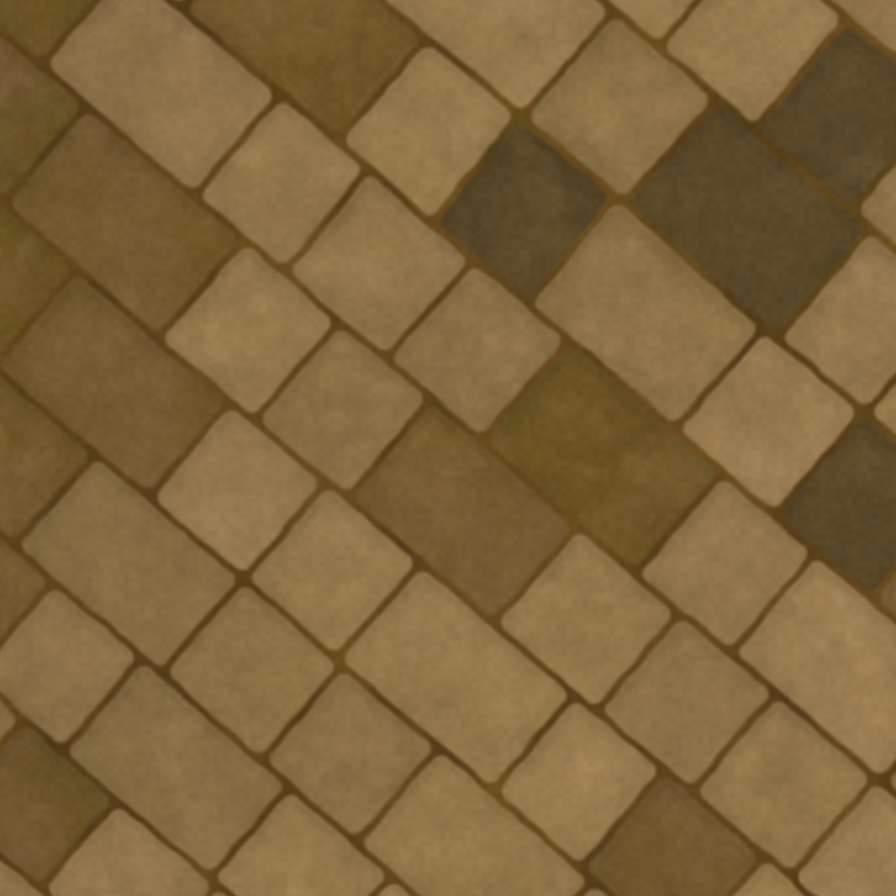
This texture is drawn by a WebGL 1 fragment shader. Its source:

```glsl
precision highp float;

uniform vec2 u_resolution;

// Course geometry, in canvas heights
const float COURSE = 0.1469;
const float SHORT_LEN = 0.141;
const float LONG_LEN = 0.223;
const float GROUP_LEN = 2.0 * SHORT_LEN + LONG_LEN;
const float JOINT = 0.0055;
const float CORNER = 0.0125;
const vec2 COURSE_DIR = vec2(0.7604, -0.6494);

const vec3 PALE_TAN = vec3(0.590, 0.478, 0.308);
const vec3 DULL_TAN = vec3(0.532, 0.436, 0.262);
const vec3 OLIVE = vec3(0.412, 0.325, 0.135);
const vec3 BROWN = vec3(0.460, 0.360, 0.200);
const vec3 CHARCOAL = vec3(0.345, 0.275, 0.155);
const vec3 MORTAR = vec3(0.350, 0.255, 0.100);

float hash(vec2 p) {
  vec3 q = fract(vec3(p.xyx) * 0.1031);
  q += dot(q, q.yzx + 33.33);
  return fract((q.x + q.y) * q.z);
}

float noise(vec2 p) {
  vec2 i = floor(p);
  vec2 f = fract(p);
  f = f * f * (3.0 - 2.0 * f);
  return mix(mix(hash(i), hash(i + vec2(1.0, 0.0)), f.x),
             mix(hash(i + vec2(0.0, 1.0)), hash(i + vec2(1.0, 1.0)), f.x), f.y);
}

float fbm(vec2 p) {
  float sum = 0.0;
  float amp = 0.5;
  for (int i = 0; i < 4; i++) {
    sum += amp * noise(p);
    p = p * 2.03 + 17.3;
    amp *= 0.5;
  }
  return sum / 0.9375;
}

float roundedBox(vec2 p, vec2 halfSize, float radius) {
  vec2 q = abs(p) - halfSize + radius;
  return length(max(q, 0.0)) + min(max(q.x, q.y), 0.0) - radius;
}

// Stagger of each course, in groups; the step grows from course to course
float courseShift(float row) {
  return 0.30 + 0.175 * row + 0.04 * row * row + 0.21 * step(row, -1.5);
}

// Each group holds one long stone and two short ones, long mostly first.
// Returns: offset from the stone centre, stone length, stone index
vec3 findStone(float along, float row) {
  float s = along - GROUP_LEN * courseShift(row);
  float group = floor(s / GROUP_LEN);
  float x = s - group * GROUP_LEN;
  vec2 key = vec2(group + 31.0, row + 50.0);
  bool longFirst = hash(key) < 0.85;
  float first = (longFirst ? LONG_LEN : SHORT_LEN) + 0.014 * (hash(key + 30.0) - 0.5);
  float second = SHORT_LEN + LONG_LEN + 0.024 * (hash(key + 60.0) - 0.5);

  vec3 span = vec3(0.0, first, 0.0);
  if (x > second) span = vec3(second, GROUP_LEN, 2.0);
  else if (x > first) span = vec3(first, second, 1.0);
  return vec3(x - 0.5 * (span.x + span.y), span.y - span.x, group * 3.0 + span.z);
}

// Mostly tan stones, some olive or brown, a few charcoal
vec3 stoneColor(vec2 id, vec2 p) {
  float kind = hash(id + 13.7);
  float shade = hash(id + 41.3);
  float patches = fbm(p * 13.0 + id * 3.1);
  vec3 tan = mix(PALE_TAN, DULL_TAN, clamp(shade + 1.2 * (patches - 0.42), 0.0, 1.0));
  vec3 dark = mix(OLIVE, BROWN, clamp(shade + 1.6 * (patches - 0.5), 0.0, 1.0));
  vec3 base = kind < 0.23 ? dark : tan;
  if (kind < 0.055) base = mix(CHARCOAL, BROWN, 0.35 * smoothstep(0.5, 0.8, patches));
  return base * (0.97 + 0.06 * hash(id + 77.1));
}

void main() {
  vec2 uv = gl_FragCoord.xy / u_resolution.y;
  vec2 p = uv - vec2(0.0, 1.0);

  // Rotate into courses, with slightly uneven laying and edges
  vec2 c = vec2(dot(p, COURSE_DIR), dot(p, vec2(COURSE_DIR.y, -COURSE_DIR.x)));
  c += 0.005 * (vec2(noise(uv * 7.0), noise(uv * 7.0 + 40.0)) - 0.5);
  c += 0.003 * (vec2(noise(uv * 50.0), noise(uv * 50.0 + 70.0)) - 0.5);

  // Courses narrow gently across the canvas
  float course = (c.y - 0.0896) / COURSE;
  course += 0.5 - 0.071 + 0.012 * course * course;
  float row = floor(course);
  vec3 stone = findStone(c.x, row);
  vec2 id = vec2(stone.z + 20.0, row + 50.0);
  vec2 local = vec2(stone.x, (fract(course) - 0.5) * COURSE);
  vec2 halfSize = 0.5 * (vec2(stone.y, COURSE) - JOINT);
  float d = roundedBox(local, halfSize, CORNER);

  // Stone face with soft mottling and a few pale scuffs
  vec3 color = stoneColor(id, uv);
  color *= 1.0 + 0.12 * (fbm(uv * 24.0) - 0.5);
  color *= 1.0 + 0.08 * (fbm(uv * 60.0 + 9.0) - 0.5);
  color += 0.025 * smoothstep(0.62, 0.85, fbm(uv * 21.0 + 55.0));

  // Worn rim, lighter along the lower and right sides
  float rim = smoothstep(-0.016, -0.007, d) * (1.0 - smoothstep(-0.007, 0.0, d));
  float facing = dot(local / halfSize, vec2(0.6, 0.6));
  color *= 1.0 + 0.04 * rim * clamp(facing, -1.0, 1.0);
  color *= 1.0 - 0.05 * smoothstep(-0.025, 0.0, d);

  // Soft joints, fine grain and gentle light falloff
  vec3 joint = MORTAR * (0.90 + 0.30 * noise(uv * 18.0 + 23.0));
  color = mix(color, joint, smoothstep(-0.0045, 0.0022, d));
  color += 0.026 * (noise(uv * 170.0) - 0.5);
  color *= 0.97 + 0.05 * smoothstep(0.0, 0.6, uv.x);
  gl_FragColor = vec4(color, 1.0);
}
```
